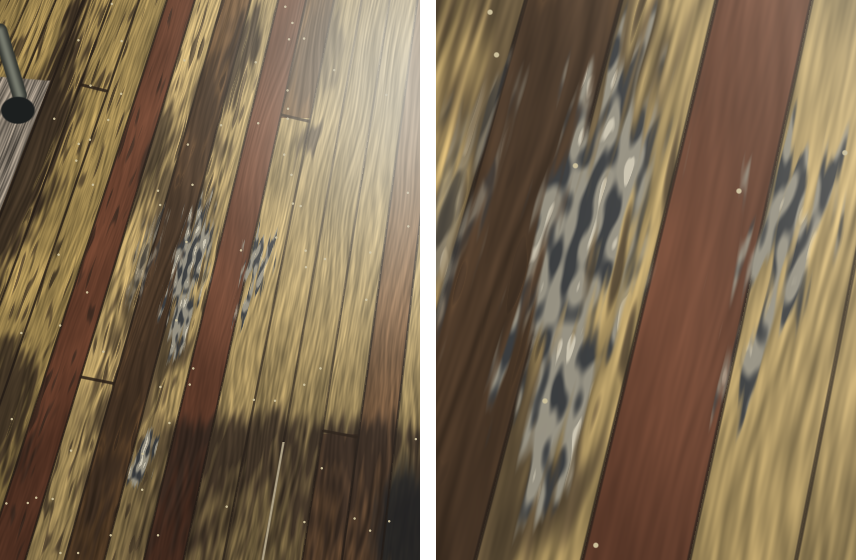
Left: the whole. Right: its middle third, enlarged.
A Shadertoy shader for this texture:

```glsl
// Worn wooden floor seen at an angle: planks fan out in perspective, with
// stretched gradient noise for grain, dark stains, scraped patches, a window
// sheen at upper right, and a chair leg on a pale board at upper left.
#define PLANK_WIDTH 0.0497
#define FAN 0.4224
#define LEAN 0.45
#define GRAIN 0.30
#define PALE vec3(0.68, 0.58, 0.37)
#define RED vec3(0.39, 0.235, 0.165)
#define BROWN vec3(0.41, 0.295, 0.185)
#define STAIN vec3(0.17, 0.13, 0.105)
#define FILLER vec3(0.58, 0.56, 0.50)
#define SHEEN vec3(0.84, 0.825, 0.78)

float hash(vec2 p) {
    p = fract(p * vec2(0.1031, 0.1137));
    p += dot(p, p.yx + 33.33);
    return fract((p.x + p.y) * p.x * 91.7);
}

float gradDot(vec2 cell, vec2 f, vec2 corner) {
    float a = 6.2832 * hash(cell + corner + 57.0);
    return dot(vec2(cos(a), sin(a)), f - corner);
}

// Gradient noise, about -0.7 to 0.7
float noise(vec2 p) {
    vec2 i = floor(p), f = p - i;
    vec2 w = f * f * f * (f * (f * 6.0 - 15.0) + 10.0);
    return mix(mix(gradDot(i, f, vec2(0, 0)), gradDot(i, f, vec2(1, 0)), w.x),
               mix(gradDot(i, f, vec2(0, 1)), gradDot(i, f, vec2(1, 1)), w.x), w.y);
}

// Soft ellipse in plank space, its rim torn by the given roughness
float blot(vec2 q, vec2 centre, vec2 radius, float rough) {
    return 1.0 - smoothstep(0.55, 1.15, length((q - centre) / radius) + rough);
}

float segment(vec2 p, vec2 a, vec2 b) {
    vec2 d = b - a;
    return length(p - a - d * clamp(dot(p - a, d) / dot(d, d), 0.0, 1.0));
}

// Dark line where two board ends meet
float joint(vec2 q, float plank, float y) {
    float across = step(plank, q.x) * step(q.x, plank + 1.0);
    float d = abs(q.y - y - 0.012 * (q.x - plank - 0.5));
    return across * (1.0 - smoothstep(0.001, 0.004, d));
}

void mainImage(out vec4 fragColor, in vec2 fragCoord) {
    float px = 1.0 / iResolution.y;
    vec2 p = vec2(fragCoord.x, iResolution.y - fragCoord.y) * px;

    // Plank space: x counts planks, y runs down the canvas
    float spread = 1.0 + FAN * p.y;
    vec2 q = vec2((p.x + LEAN * p.y) / spread / PLANK_WIDTH, p.y);
    float id = floor(q.x);
    float seam = abs(q.x - floor(q.x + 0.5)) * PLANK_WIDTH * spread;
    float tone = hash(vec2(id * 7.0 + 3.0, 12.0));

    // Noise layers, all drawn out along the planks
    float bend = 0.5 * noise(vec2(q.x * 0.8, q.y * 4.0));
    float lines = noise(vec2((q.x + bend) * 10.0 + id * 19.0, q.y * 5.0));
    float fine = noise(vec2(q.x * 17.0, q.y * 26.0));
    float streak = noise(vec2(q.x * 7.0, q.y * 17.0) + 40.0);
    float cloud = noise(vec2(q.x * 0.9, q.y * 7.0) + 9.0);

    // Plank colours
    vec3 col = PALE * (0.90 + 0.17 * tone);
    if (id < 6.0) col *= vec3(0.82, 0.81, 0.75);
    if (id == 6.0 || id == 10.0) col = RED;
    if (id == 8.0 || (id == 11.0 && q.y < 0.21)) col = BROWN;
    if (id == 15.0 || (id == 14.0 && q.y > 0.775)) col = mix(RED, PALE, 0.35);
    float redness = smoothstep(1.25, 1.6, col.r / col.g);
    col *= 1.0 + GRAIN * (1.0 - 0.6 * redness) * (1.3 * lines + 0.8 * fine);
    col *= 1.0 + 0.25 * cloud;
    col *= mix(1.03, 0.76, smoothstep(0.45, 1.0, q.y));

    // Stains: traffic wear, the burnt lower band and local blotches
    float rough = 0.8 * streak + 0.7 * cloud;
    float dark = 0.85 * blot(q, vec2(3.3, 0.31), vec2(0.95, 0.34), rough);
    dark = max(dark, 0.75 * blot(q, vec2(5.0, 0.74), vec2(1.2, 0.13), rough));
    dark = max(dark, 0.60 * blot(q, vec2(8.5, 0.50), vec2(1.1, 0.42), rough));
    dark = max(dark, 0.80 * blot(q, vec2(9.2, 0.12), vec2(0.6, 0.13), rough + 0.2));
    dark = max(dark, 0.70 * blot(q, vec2(7.2, 0.24), vec2(0.5, 0.14), rough + 0.3));
    dark = max(dark, 0.75 * blot(q, vec2(12.2, 0.24), vec2(0.5, 0.04), rough));
    dark = max(dark, 0.45 * blot(q, vec2(11.7, 0.09), vec2(0.8, 0.15), rough));
    float band = smoothstep(0.72, 0.79, q.y + 0.06 * rough) * smoothstep(8.5, 10.5, q.x);
    dark = max(dark, band * clamp(0.85 - 2.2 * (q.y - 0.77) + 0.9 * rough, 0.2, 0.85));
    dark = max(dark, 0.65 * smoothstep(0.22, 0.5, streak + 0.5 * cloud) * step(id, 9.0));
    col = mix(col, STAIN * (1.0 + 0.5 * lines), dark);
    float soot = blot(q, vec2(16.6, 0.95), vec2(1.0, 0.12), 0.5 * rough);
    col = mix(col, vec3(0.12, 0.12, 0.125), 0.9 * soot);

    // Seams, board ends and the filled crack
    float gap = 1.0 - smoothstep(0.0006, 0.0012 + 1.3 * px, seam);
    col = mix(col, vec3(0.13, 0.10, 0.08), gap * (0.6 + 0.3 * tone));
    float ends = joint(q, 4.0, 0.157) + joint(q, 11.0, 0.211)
               + joint(q, 7.0, 0.679) + joint(q, 14.0, 0.775);
    col = mix(col, vec3(0.15, 0.11, 0.08), 0.85 * ends);
    col = mix(col, vec3(0.68, 0.63, 0.52), gap * step(0.79, q.y) * step(abs(q.x - 13.0), 0.3));

    // Scraped patches showing grey filler and slate wood
    float torn = 1.1 * streak + 0.5 * fine;
    float worn = blot(q, vec2(9.25, 0.47), vec2(0.55, 0.10), torn);
    worn = max(worn, blot(q, vec2(9.40, 0.575), vec2(0.27, 0.065), torn));
    worn = max(worn, blot(q, vec2(11.27, 0.485), vec2(0.45, 0.07), 1.5 * torn + 0.2));
    worn = max(worn, 0.6 * blot(q, vec2(7.85, 0.46), vec2(0.4, 0.09), torn + 0.2));
    worn = max(worn, blot(q, vec2(9.32, 0.815), vec2(0.28, 0.045), torn));
    float chips = noise(vec2(q.x * 8.0, q.y * 38.0) + 71.0);
    vec3 scrape = mix(vec3(0.21, 0.22, 0.23), FILLER, smoothstep(-0.25, 0.12, chips));
    scrape = mix(scrape, vec3(0.80, 0.77, 0.69), smoothstep(0.3, 0.45, chips + 0.4 * fine));
    col = mix(col, scrape, worn);

    // Crumbs, one per occupied cell
    vec2 cell = floor(p * 34.0);
    vec2 spot = 0.2 + 0.6 * vec2(hash(cell + 5.0), hash(cell + 81.0));
    float crumb = length(p * 34.0 - cell - spot) / 34.0;
    float present = step(0.90, hash(cell + 23.0));
    col = mix(col, vec3(0.80, 0.75, 0.60), present * (1.0 - smoothstep(0.001, 0.0015 + px, crumb)));

    // Window sheen
    vec2 toWindow = (p - vec2(0.74, 0.13)) * vec2(3.4, 2.5);
    float glow = exp(-dot(toWindow, toWindow));
    col = mix(col, SHEEN * (1.0 + 0.12 * lines), 0.78 * glow);

    // Pale board and chair leg
    float board = smoothstep(2.96, 2.92, q.x) * smoothstep(0.135, 0.139, p.y - 0.08 * p.x);
    float ridges = noise(vec2((q.x + bend) * 12.0, q.y * 9.0) + 15.0);
    col = mix(col, vec3(0.50, 0.46, 0.41) * (1.0 + 0.9 * ridges), board);
    float leg = segment(p, vec2(0.0, 0.055), vec2(0.035, 0.17)) - 0.013;
    float foot = length((p - vec2(0.032, 0.197)) * vec2(0.8, 1.0)) - 0.024;
    float metal = smoothstep(px, -px, leg);
    col = mix(col, mix(vec3(0.20, 0.21, 0.19), vec3(0.46, 0.47, 0.42), smoothstep(0.0, -0.013, leg)), metal);
    col = mix(col, vec3(0.11, 0.12, 0.12), smoothstep(px, -px, foot));

    fragColor = vec4(clamp(col, 0.0, 1.0), 1.0);
}
```
